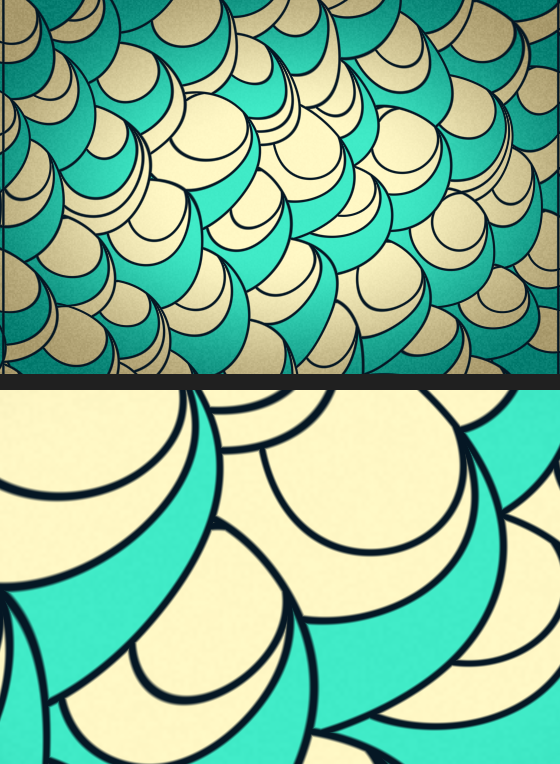
Top: the whole. Bottom: its middle third, enlarged.
Write a WebGL 2 fragment shader that draws this pattern.

```glsl
#version 300 es
precision highp float;

uniform vec2 u_resolution;
out vec4 fragColor;

const vec3 INK = vec3(0.02, 0.09, 0.14);
const vec3 TEAL_LIT = vec3(0.25, 0.92, 0.78);
const vec3 TEAL_DIM = vec3(0.02, 0.49, 0.44);
const vec3 CREAM_LIT = vec3(1.0, 0.97, 0.77);
const vec3 CREAM_DIM = vec3(0.66, 0.60, 0.42);

const vec2 ACROSS = vec2(0.8, 0.6);   // from one column to the next
const vec2 ALONG = vec2(0.6, -0.8);   // down a column
const vec2 SPACING = vec2(0.205, 0.215);
const float HALF_LINE = 0.0033;

float hash(vec2 cell, float seed) {
    vec3 q = fract(vec3(cell, seed) * vec3(0.1031, 0.1137, 0.0973));
    q += dot(q, q.yzx + 33.33);
    return fract((q.x + q.y) * q.z);
}

float valueNoise(vec2 p, float seed) {
    vec2 cell = floor(p), f = fract(p);
    f = f * f * (3.0 - 2.0 * f);
    float low = mix(hash(cell, seed), hash(cell + vec2(1, 0), seed), f.x);
    float high = mix(hash(cell + vec2(0, 1), seed), hash(cell + vec2(1, 1), seed), f.x);
    return mix(low, high, f.y);
}

// Signed distance to a circle hanging from the apex at the origin
float hangingCircle(vec2 p, float radius, float angle) {
    return length(p - radius * vec2(cos(angle), sin(angle))) - radius;
}

// Smaller rings swing inwards, so that the bands fan out of the apex
float ringDistance(vec2 p, float radius, float angle, float size) {
    return hangingCircle(p, radius * size, angle - 0.65 * (1.0 - size));
}

float coverage(float d, float soft) {
    return 1.0 - smoothstep(-soft, soft, d);
}

// x: teal amount, y: distance to the nearest band line
vec2 scaleBands(vec2 p, float radius, float angle, vec2 id, float soft) {
    float tealOutside = step(hash(id, 5.0), 0.5);
    float outer = mix(0.80, 0.67, tealOutside) + 0.12 * (hash(id, 6.0) - 0.5);
    float inner = outer - mix(0.32, 0.20, tealOutside);
    float dOuter = ringDistance(p, radius, angle, outer);
    float dInner = ringDistance(p, radius, angle, inner);
    float inOuter = coverage(dOuter, soft);
    float inInner = coverage(dInner, soft);
    float teal = mix(inOuter * (1.0 - inInner), 1.0 - inOuter, tealOutside);
    float line = min(abs(dOuter), max(abs(dInner), dOuter));
    // Some pale rims are split by one more line
    if (tealOutside < 0.5 && hash(id, 7.0) < 0.4)
        line = min(line, abs(ringDistance(p, radius, angle, 0.5 + 0.5 * outer)));
    return vec2(teal, line);
}

// Overlapping scales, visited front to back
vec2 scalePattern(vec2 p, float soft) {
    vec2 grid = vec2(dot(p, ACROSS), dot(p, ALONG)) / SPACING;
    float nearestLine = 1.0;
    for (int i = -2; i <= 2; i++) {
        float column = floor(grid.x) + float(i);
        float shift = hash(vec2(column + 40.0, 3.0), 1.0);
        for (int j = -2; j <= 2; j++) {
            vec2 cell = vec2(column, floor(grid.y - shift) + float(j));
            vec2 id = cell + 40.0;
            vec2 jitter = 0.32 * (vec2(hash(id, 2.0), hash(id, 3.0)) - 0.5);
            vec2 offset = (grid - cell - vec2(0.5, 0.5 + shift) - jitter) * SPACING;
            vec2 fromCentre = offset.x * ACROSS + offset.y * ALONG;
            float radius = mix(0.147, 0.182, hash(id, 4.0));
            float angle = 3.95 + 0.4 * (hash(id, 8.0) - 0.5);
            vec2 fromApex = fromCentre + radius * vec2(cos(angle), sin(angle));
            float d = hangingCircle(fromApex, radius, angle);
            nearestLine = min(nearestLine, abs(d));
            if (d < 0.0) {
                vec2 bands = scaleBands(fromApex, radius, angle, id, soft);
                return vec2(bands.x, min(nearestLine, bands.y));
            }
        }
    }
    return vec2(0.0, nearestLine);
}

void main() {
    vec2 uv = gl_FragCoord.xy / u_resolution;
    vec2 p = gl_FragCoord.xy / u_resolution.y;
    float soft = max(0.0016, 0.8 / u_resolution.y);

    // Gentle bending of the whole layout
    vec2 bend = vec2(valueNoise(p * 3.2, 11.0), valueNoise(p * 3.2, 12.0)) - 0.5;
    vec2 pattern = scalePattern(p + 0.085 * bend, soft);

    // Colours dim towards the rim
    float dim = smoothstep(0.35, 1.3, length(uv * 2.0 - 1.0));
    vec3 cream = mix(CREAM_LIT, CREAM_DIM, dim);
    vec3 teal = mix(TEAL_LIT, TEAL_DIM, dim);
    vec3 colour = mix(cream, teal, pattern.x);
    colour += (valueNoise(p * 260.0, 13.0) - 0.5) * mix(0.015, 0.07, dim);

    // Ink lines and thin side frame
    float side = min(abs(uv.x - 0.006), abs(uv.x - 0.997)) * u_resolution.x / u_resolution.y;
    float ink = coverage(min(pattern.y, side) - HALF_LINE, soft);
    fragColor = vec4(mix(colour, INK, ink), 1.0);
}
```
